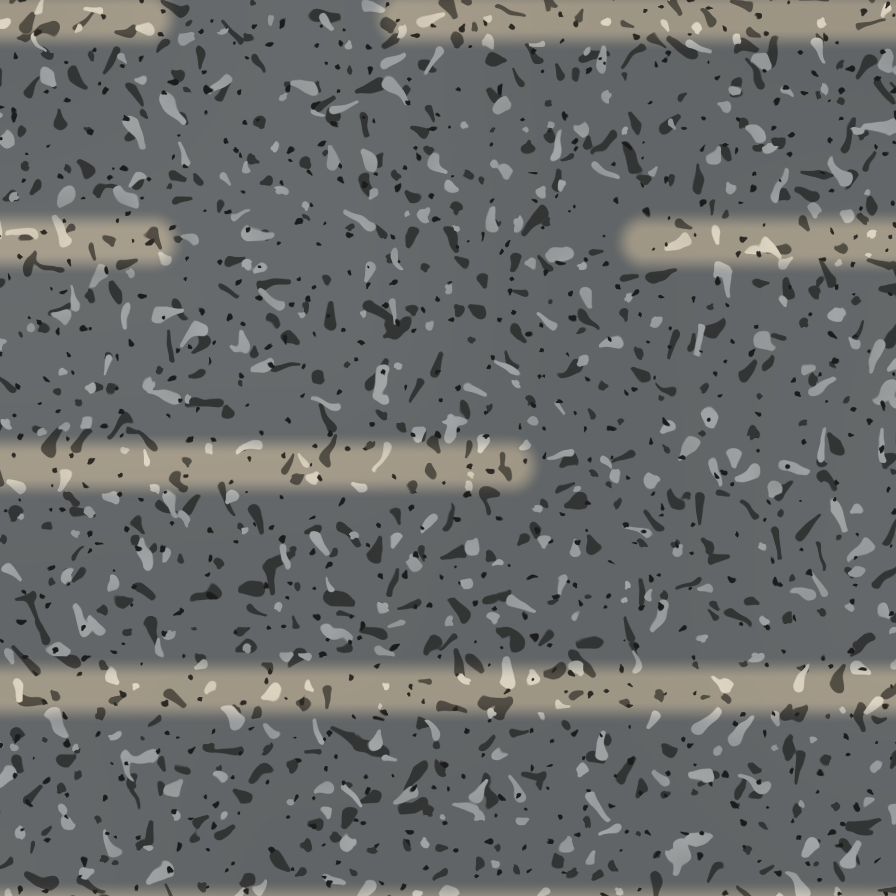
Reproduce this texture procedurally as a WebGL 1 fragment shader.

```glsl
precision highp float;
uniform vec2 u_resolution;

vec2 hash2(vec2 p) {
  vec3 q = fract(vec3(p.xyx) * vec3(0.1031, 0.1030, 0.0973));
  q += dot(q, q.yzx + 33.33);
  return fract((q.xx + q.yz) * q.zy);
}

float noise(vec2 p) {
  vec2 i = floor(p), f = fract(p);
  f = f * f * (3.0 - 2.0 * f);
  float low = mix(hash2(i).x, hash2(i + vec2(1.0, 0.0)).x, f.x);
  float high = mix(hash2(i + vec2(0.0, 1.0)).x, hash2(i + 1.0).x, f.x);
  return mix(low, high, f.y);
}

float smoothMin(float a, float b, float k) {
  float h = max(k - abs(a - b), 0.0) / k;
  return min(a, b) - h * h * k * 0.25;
}

// Distance to scattered, tapered chips that fuse where they touch
float chips(vec2 p, float grid, float halfLength, float radius, float seed) {
  vec2 w = p * 65.0 + seed;
  p += 0.008 * (vec2(noise(w), noise(w + 37.0)) - 0.5);
  vec2 cell = floor(p * grid);
  float d = 1.0;
  for (int y = -1; y <= 1; y++) {
    for (int x = -1; x <= 1; x++) {
      vec2 id = cell + vec2(float(x), float(y));
      vec2 place = hash2(id + seed);
      vec2 form = hash2(id + seed + 71.3);
      vec2 size = hash2(id + seed + 153.7);
      if (form.y > 0.85) continue;
      float angle = form.x * 6.2832;
      vec2 axis = vec2(cos(angle), sin(angle));
      vec2 q = p - (id + place) / grid;
      float reach = halfLength * size.x * (0.4 + 0.9 * size.x);
      float along = clamp(dot(q, axis), -reach, reach);
      float taper = 1.0 - 0.4 * along / max(reach, 0.0005);
      float chip = length(q - axis * along) - radius * mix(0.5, 1.15, size.y) * taper;
      d = smoothMin(d, chip, 0.004);
    }
  }
  return d;
}

float cover(float d) {
  float edge = 0.9 / u_resolution.y;
  return 1.0 - smoothstep(-edge, edge, d);
}

// Soft horizontal bands, some of them interrupted by a gap
float bands(vec2 p) {
  float row = floor((p.y + 0.02) / 0.25 + 0.5);
  float dy = p.y + 0.02 - row * 0.25;
  vec2 gap = vec2(3.0, 4.0);
  if (row > 3.5) gap = vec2(0.165, 0.45);
  else if (row > 2.5) gap = vec2(0.17, 0.72);
  else if (row > 1.5) gap = vec2(0.57, 3.0);
  float dx = max(min(p.x - gap.x, gap.y - p.x), 0.0);
  return 1.0 - smoothstep(0.012, 0.038, length(vec2(dx, dy)));
}

void main() {
  vec2 p = gl_FragCoord.xy / u_resolution.y;

  // Grey ground with faint, broad shading
  vec3 color = vec3(0.39, 0.405, 0.412) + 0.03 * (noise(p * 3.0 + 5.0) - 0.5);

  // Dark chips, pale chips, then fine black specks
  vec3 dark = vec3(0.20, 0.205, 0.205);
  vec3 pale = vec3(0.60, 0.615, 0.62) + 0.08 * (noise(p * 30.0) - 0.5);
  color = mix(color, dark, cover(chips(p, 25.0, 0.012, 0.0049, 11.0)));
  color = mix(color, pale, cover(chips(p, 21.0, 0.012, 0.0054, 203.0)));
  color = mix(color, vec3(0.11), cover(chips(p, 30.0, 0.002, 0.0025, 407.0)));

  // Warm bands tint everything, dark chips less
  float response = min(color.g / 0.41, 1.0);
  color += vec3(0.25, 0.20, 0.125) * bands(p) * response;

  gl_FragColor = vec4(color, 1.0);
}
```
